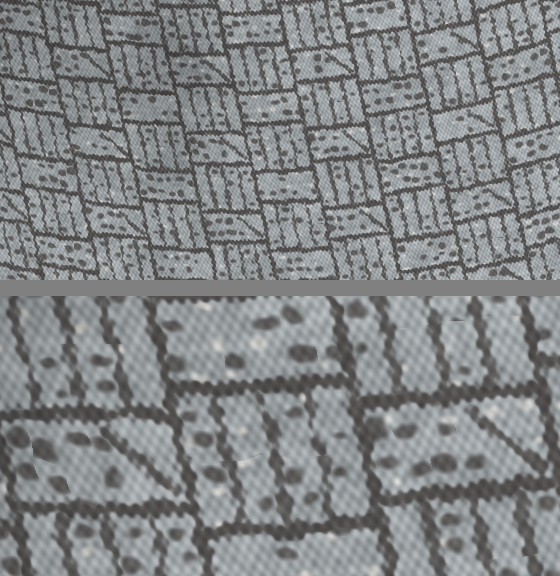
Top: the whole. Bottom: its middle third, enlarged.
Reproduce this texture procedurally as a Shadertoy shader.

```glsl
// Printed basket-weave cloth: spotted flat bricks alternate with upright strips
// on a sheared, gently curved grid. Noise frays the ink, and a staggered
// cosine lattice gives the thread grain. One unit is the canvas height.

float hash(vec2 p) {
    return fract(sin(dot(p, vec2(127.1, 311.7))) * 43758.5453);
}

float noise(vec2 p) {
    vec2 i = floor(p), f = fract(p);
    f = f * f * (3.0 - 2.0 * f);
    return mix(mix(hash(i), hash(i + vec2(1, 0)), f.x),
               mix(hash(i + vec2(0, 1)), hash(i + vec2(1, 1)), f.x), f.y);
}

// Coverage of a shape from its signed distance, with a soft cloth edge
float ink(float dist) {
    float soft = max(0.0045, 0.7 / iResolution.y);
    return 1.0 - smoothstep(-soft, soft, dist);
}

// One jittered oval per grid cell, kept only for a share of the cells
float spots(vec2 p, vec2 cell, float radius, float share, vec2 seed) {
    vec2 id = floor(p / cell) + seed;
    vec2 jitter = vec2(hash(id), hash(id + 5.3)) - 0.5;
    vec2 d = (fract(p / cell) - 0.5 - 0.4 * jitter) * cell;
    float r = radius * (0.7 + 0.6 * hash(id + 9.1));
    return ink(length(d * vec2(0.85, 1.15)) - r) * step(hash(id + 2.7), share);
}

float segment(vec2 p, vec2 a, vec2 b) {
    vec2 ab = b - a;
    return length(p - a - ab * clamp(dot(p - a, ab) / dot(ab, ab), 0.0, 1.0));
}

void mainImage(out vec4 fragColor, in vec2 fragCoord) {
    vec2 pos = fragCoord / iResolution.y;
    pos.y = 1.0 - pos.y;

    // Thread grain, staggered from row to row
    vec2 thread = vec2(pos.x - 0.25 * pos.y, pos.y + 0.12 * pow(pos.x - 0.75, 2.0));
    float grain = cos(433.0 * thread.x) * cos(285.0 * thread.y);
    float fleck = noise(thread * vec2(75.0, 95.0)) - 0.5;

    // Lean the columns, bow the rows, and fray both
    vec2 fray = vec2(noise(pos * 45.0), noise(pos * 45.0 + 31.0)) - 0.5;
    vec2 cloth = pos + 0.010 * fray;
    cloth.x -= 0.217 * cloth.y;
    cloth.y += 0.119 * pow(cloth.x - 0.677, 2.0);

    // Column widths grow to the right; each column shifts by half a repeat
    float s = (cloth.x - 0.88) / 0.2198;
    float across = s - 0.0118 * s * s + 0.5;
    float column = floor(across);
    float down = (cloth.y - 0.109) / 0.281 + 0.5 * column + 0.5;
    vec2 id = vec2(column, floor(down));
    vec2 q = (fract(vec2(across, down)) - 0.5) * vec2(0.2198, 0.281);
    vec2 seed = id * vec2(17.0, 23.0);
    float rough = 0.0025 * grain + 0.006 * fleck;

    // Outlines of bricks and blocks
    float line = ink(abs(abs(q.y) - 0.056) - 0.0085 + rough);
    line = max(line, ink(0.1099 - abs(q.x) - 0.0075 + rough));

    float marks, glints;
    if (abs(q.y) < 0.056) {
        // Flat brick: two rows of spots, with a slanted stroke in odd columns
        marks = spots(q, vec2(0.036, 0.042), 0.0115, 0.72, seed);
        if (mod(column, 2.0) > 0.5) {
            marks *= 1.0 - smoothstep(0.02, 0.04, q.x);
            float stroke = segment(q, vec2(0.025, -0.032), vec2(0.092, 0.036));
            marks = max(marks, ink(stroke - 0.007 + rough));
        }
        glints = spots(q + 0.017, vec2(0.041, 0.037), 0.006, 0.35, seed + 71.0);
    } else {
        // Upright block: four strips split by ragged lines, lightly spotted
        float strip = abs(fract(q.x / 0.055 + 0.5) - 0.5) * 0.055;
        float breaks = 0.008 * (noise(vec2(q.x * 40.0, q.y * 70.0) + seed) - 0.5);
        marks = ink(strip - 0.0062 + breaks + rough);
        marks = max(marks, spots(q, vec2(0.055, 0.034), 0.0085, 0.5, seed));
        glints = spots(q + 0.013, vec2(0.047, 0.036), 0.006, 0.35, seed + 43.0);
    }
    float dark = max(line, 0.88 * marks);

    // Pale blue-grey ground, white glints, brown-black ink
    float blotch = noise(pos * 14.0) - 0.5;
    vec3 color = vec3(0.590, 0.610, 0.622) + 0.07 * blotch;
    color = mix(color, vec3(0.79, 0.78, 0.76), 0.75 * glints);
    color = mix(color, vec3(0.300, 0.289, 0.283), 0.95 * dark);
    color += (0.065 * grain + 0.11 * fleck) * mix(1.0, 0.55, dark);

    // Broad shading: a dim fold left of centre, a dim upper left corner
    vec2 fold = (pos - vec2(0.63, 0.32)) / vec2(0.16, 0.36);
    float shade = 1.03 - 0.15 * exp(-dot(fold, fold));
    shade -= 0.17 * exp(-4.0 * dot(pos, pos));
    shade += 0.04 * smoothstep(0.9, 1.9, pos.x);
    fragColor = vec4(clamp(color * shade, 0.0, 1.0), 1.0);
}
```
